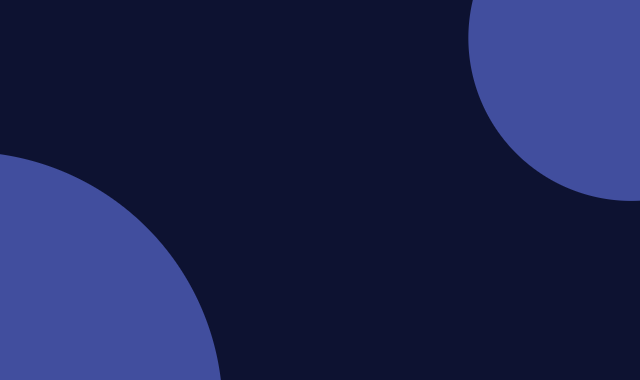
Write a Shadertoy shader that draws this background.

```glsl
// Two flat indigo discs on a dark navy ground, cropped by opposite corners.
// Each disc is a circle distance function with an antialiased edge,
// measured in canvas heights and anchored to its own corner.

#define NAVY         vec3(0.051, 0.070, 0.192)
#define INDIGO       vec3(0.256, 0.306, 0.620)
#define LEFT_CENTRE  vec2(-0.096, -0.081)  // from the lower left corner
#define LEFT_RADIUS  0.682
#define RIGHT_CENTRE vec2(-0.023, -0.100)  // from the upper right corner
#define RIGHT_RADIUS 0.4287

float circleDistance(vec2 p, vec2 centre, float radius) {
    return length(p - centre) - radius;
}

void mainImage(out vec4 fragColor, in vec2 fragCoord) {
    // Height-based coordinates, origin at the lower left
    vec2 p = fragCoord / iResolution.y;
    vec2 upperRight = vec2(iResolution.x / iResolution.y, 1.0);
    float pixel = 1.0 / iResolution.y;

    // Union of both discs
    float leftDisc = circleDistance(p, LEFT_CENTRE, LEFT_RADIUS);
    float rightDisc = circleDistance(p, upperRight + RIGHT_CENTRE, RIGHT_RADIUS);
    float discs = min(leftDisc, rightDisc);

    // One-pixel soft edge
    float coverage = clamp(0.5 - discs / pixel, 0.0, 1.0);
    fragColor = vec4(mix(NAVY, INDIGO, coverage), 1.0);
}
```
